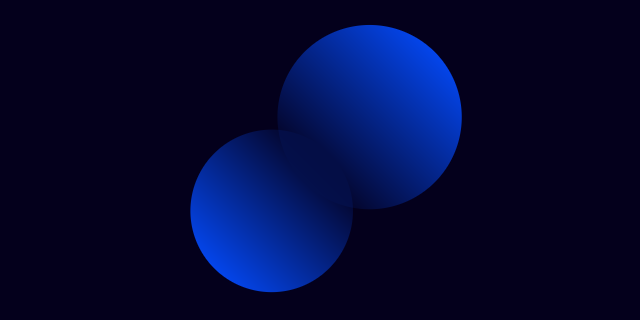
Give the GLSL for this background, as a WebGL 1 fragment shader.

```glsl
precision highp float;
// Two overlapping translucent blue discs on a near-black indigo ground.

uniform vec2 u_resolution;

// Coverage of a disc whose opacity rises linearly along glowDir.
float fadingDisc(vec2 p, vec2 center, float radius, vec2 glowDir) {
    vec2 d = p - center;
    float pixel = 1.0 / u_resolution.y;
    float mask = clamp(0.5 - (length(d) - radius) / pixel, 0.0, 1.0);
    float fade = clamp(0.5 + 0.5 * dot(d, glowDir) / radius, 0.0, 1.0);
    return mask * fade;
}

void main() {
    // Centered coordinates, one unit is the canvas height
    vec2 p = (gl_FragCoord.xy - 0.5 * u_resolution) / u_resolution.y;
    vec2 diagonal = vec2(0.7071);

    vec3 glowBlue = vec3(0.016, 0.27, 0.92);
    vec3 color = vec3(0.016, 0.0, 0.11);

    // Upper disc glows to the upper right, lower disc to the lower left
    color = mix(color, glowBlue, fadingDisc(p, vec2(0.155, 0.134), 0.288, diagonal));
    color = mix(color, glowBlue, fadingDisc(p, vec2(-0.151, -0.159), 0.254, -diagonal));

    gl_FragColor = vec4(color, 1.0);
}
```
